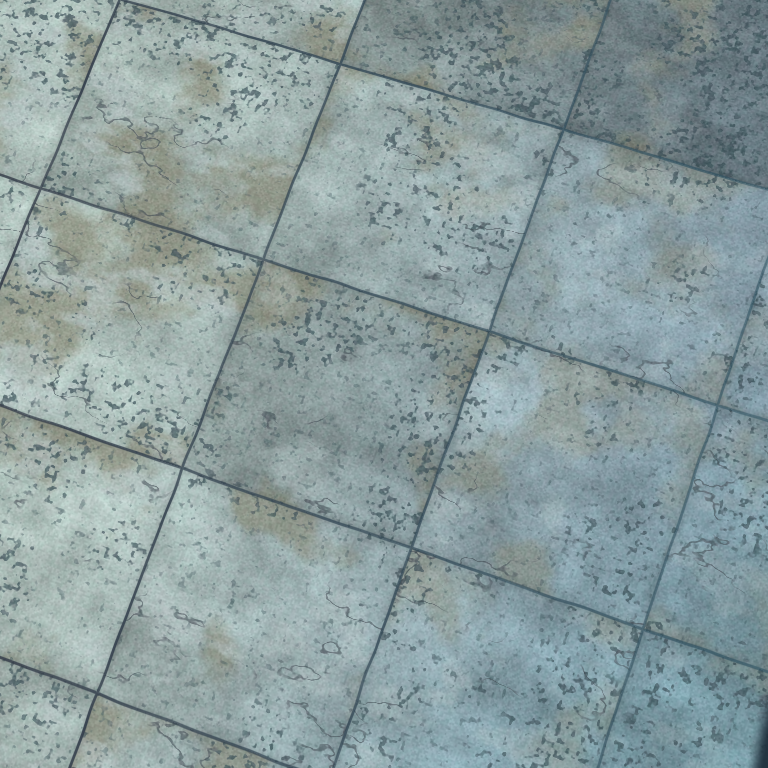
Write a Shadertoy shader that draws this texture.

```glsl
float hash(vec2 p) {
    vec3 a = fract(vec3(p.xyx) * 0.1031);
    a += dot(a, a.yzx + 33.33);
    return fract((a.x + a.y) * a.z);
}

float noise(vec2 p) {
    vec2 i = floor(p), f = fract(p);
    f = f * f * (3.0 - 2.0 * f);
    return mix(mix(hash(i), hash(i + vec2(1, 0)), f.x),
               mix(hash(i + vec2(0, 1)), hash(i + vec2(1, 1)), f.x), f.y);
}

float fbm(vec2 p) {
    float sum = 0.0, amp = 0.5;
    for (int i = 0; i < 5; i++) {
        sum += amp * noise(p);
        p = mat2(1.6, 1.2, -1.2, 1.6) * p + 7.3;
        amp *= 0.5;
    }
    return sum;
}

// Tilted grid in mild perspective; p has its origin at the top left
vec2 slabCoords(vec2 p) {
    float u = (p.x - 0.156 + 0.41 * p.y + 0.012 * p.y * (1.0 - p.y)) / (0.32 + 0.024 * p.y);
    float w = p.y + 0.048 - 0.295 * p.x;
    return vec2(u, w / (0.265 + 0.024 * p.x + 0.04 * w));
}

vec3 slabColor(vec2 q, vec2 p) {
    vec2 tile = floor(q), local = q - tile;
    float id = hash(tile + 41.0);
    vec2 s = q + 19.0 * vec2(id, hash(tile + 73.0)) + 30.0;
    float warm = 1.0 - smoothstep(0.15, 1.0, p.x * 0.8 + p.y * 0.25);

    // Darker, heavily pitted slabs
    float worn = step(length(tile - vec2(1.5, -1.0)), 0.6)
               + 0.6 * step(length(tile - vec2(1.0, 1.0)), 0.1);

    // Light and warm on the left, blue on the right, teal at the lower right
    vec3 col = mix(vec3(0.51, 0.60, 0.65), vec3(0.65, 0.715, 0.695), warm);
    col = mix(col, vec3(0.43, 0.565, 0.60), 0.8 * smoothstep(1.1, 1.8, p.x * 0.8 + p.y));
    col *= 0.97 + 0.08 * id - 0.20 * worn;

    // Clouding, stretched along the slab
    float cloud = fbm(s * vec2(2.5, 4.5));
    float mottle = fbm(s * 11.0 + 5.0);
    col *= 1.0 + 0.36 * (cloud - 0.48) + 0.26 * (mottle - 0.48);

    // Tan stains, stronger near the upper edge of each slab
    float edgeBand = 1.0 - smoothstep(0.0, 0.4, local.y);
    float stain = smoothstep(0.50, 0.72, fbm(s * 3.2 + 11.0) + 0.10 * edgeBand);
    col = mix(col, vec3(0.53, 0.53, 0.45), stain * (0.35 + 0.3 * warm + 0.15 * worn));

    // Pale mineral blotches
    float pale = smoothstep(0.53, 0.68, fbm(s * vec2(5.0, 7.0) + 23.0));
    col = mix(col, vec3(0.71, 0.77, 0.77), pale * (0.2 + 0.4 * warm) * (1.0 - 0.5 * worn));

    // Pits gathered in patches
    float patchy = smoothstep(0.42, 0.65, fbm(s * 3.5 + 37.0) + 0.06 * edgeBand + 0.10 * worn);
    float pits = smoothstep(0.68, 0.86, 0.65 * noise(s * 48.0) + 0.35 * noise(s * 95.0)
                            + 0.10 * patchy + 0.04 * worn);
    col = mix(col, vec3(0.25, 0.33, 0.36), pits * (0.35 + 0.35 * patchy));

    // Broken dark veins
    float ridge = abs(fbm(s * vec2(3.0, 5.0) + 51.0) - 0.48);
    float vein = (1.0 - smoothstep(0.003, 0.014, ridge))
               * smoothstep(0.52, 0.66, fbm(s * 4.0 + 67.0));
    col = mix(col, vec3(0.29, 0.33, 0.36), 0.6 * vein);

    // Fine grain
    float grain = noise(s * 130.0) - 0.5;
    return col + 0.09 * grain + 0.025 * vec3(1, -0.4, 0.2) * (noise(s * 60.0 + 9.0) - 0.5);
}

void mainImage(out vec4 fragColor, in vec2 fragCoord) {
    vec2 p = fragCoord / iResolution.xy;
    p.y = 1.0 - p.y;
    float px = 1.0 / iResolution.y;

    vec2 q = slabCoords(p);
    q += 0.008 * (vec2(noise(p * 25.0), noise(p * 25.0 + 40.0)) - 0.5);
    vec3 col = slabColor(q, p);

    // Thin joints with soft grime beside them, fainter toward the right
    vec2 edge = abs(q - round(q)) * vec2(0.306, 0.28);
    float d = min(edge.x, edge.y);
    float strength = mix(0.9, 0.65, p.x) * (0.75 + 0.35 * noise(p * 18.0));
    col *= 1.0 - 0.12 * exp(-d * 160.0);
    float joint = 1.0 - smoothstep(0.0016 - px * 0.6, 0.0016 + px * 0.8, d);
    col = mix(col, mix(vec3(0.21, 0.24, 0.29), vec3(0.20, 0.34, 0.40), p.x), joint * strength);

    // Shadow in the lower right corner
    float corner = smoothstep(0.975, 1.0, p.x + 0.2 * (p.y - 0.97)) * smoothstep(0.86, 0.96, p.y);
    col = mix(col, vec3(0.10, 0.16, 0.21), 0.9 * corner);

    fragColor = vec4(clamp(col, 0.0, 1.0), 1.0);
}
```
